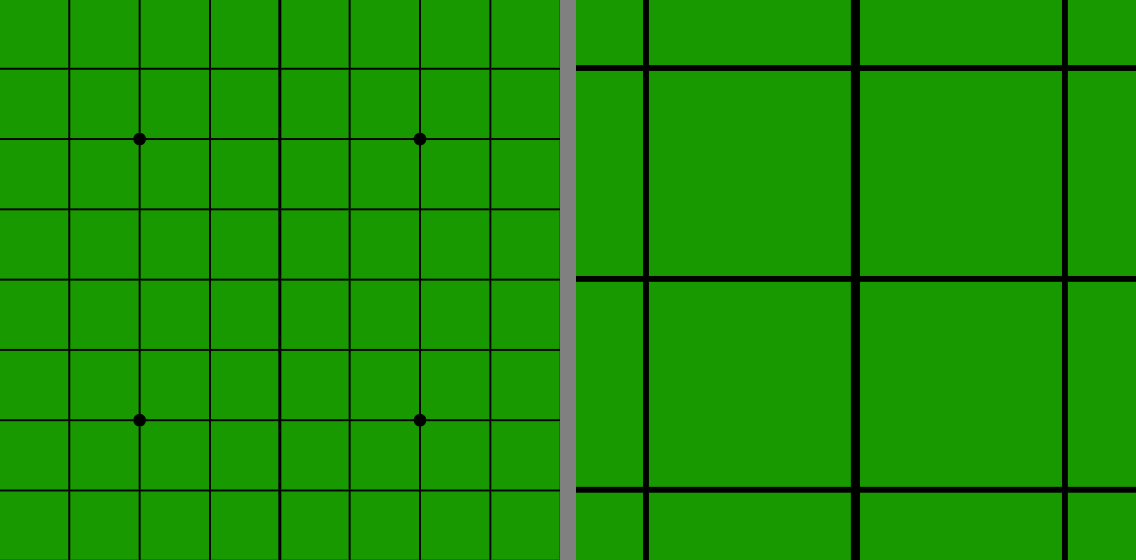
Left: the whole. Right: its middle third, enlarged.
This pattern is drawn by a three.js fragment shader. Its source:

```glsl
// Green board ruled with thin black lines: two by two tiles of four by four cells,
// each tile with a round dot at its middle. Tiles overlap slightly across, so their
// edge lines join into one thicker vertical line. Drawn with distance functions.

varying vec2 vUv;

const vec3 BOARD_GREEN = vec3(0.096, 0.600, 0.000);
const vec3 INK_BLACK = vec3(0.000, 0.008, 0.000);

const vec2 FIRST_LINE = vec2(0.1237, 0.1241);   // first ruled line of the first tile
const vec2 CELL = vec2(0.12565, 0.12552);       // spacing of lines inside a tile
const vec2 TILE_PITCH = vec2(0.50065, 0.50208); // offset from tile to tile
const float LINE_WIDTH = 0.0035;
const float DOT_RADIUS = 0.0113;

// Distance to the nearest of a tile's five lines, on each axis.
vec2 lineDistance(vec2 p, vec2 cell) {
  vec2 index = clamp(floor(p / cell + 0.5), -1.0, 3.0);
  return abs(p - index * cell);
}

// Signed distance to the lines and dot of one tile, measured from its first lines.
float tileDistance(vec2 p, vec2 cell, float lineWidth, float dotRadius) {
  vec2 lines = lineDistance(p, cell) - 0.5 * lineWidth;
  float dot_ = length(p - cell) - dotRadius;
  return min(min(lines.x, lines.y), dot_);
}

// Share of a pixel covered by a shape at signed distance d.
float coverage(float d, float pixel) {
  return clamp(0.5 - d / pixel, 0.0, 1.0);
}

void main() {
  float pixel = max(fwidth(vUv.x), 0.00001);

  // Union of the two by two tiles.
  float d = 1.0;
  for (int row = 0; row < 2; row++) {
    for (int column = 0; column < 2; column++) {
      vec2 origin = FIRST_LINE + TILE_PITCH * vec2(float(column), float(row));
      d = min(d, tileDistance(vUv - origin, CELL, LINE_WIDTH, DOT_RADIUS));
    }
  }

  gl_FragColor = vec4(mix(BOARD_GREEN, INK_BLACK, coverage(d, pixel)), 1.0);
}
```
